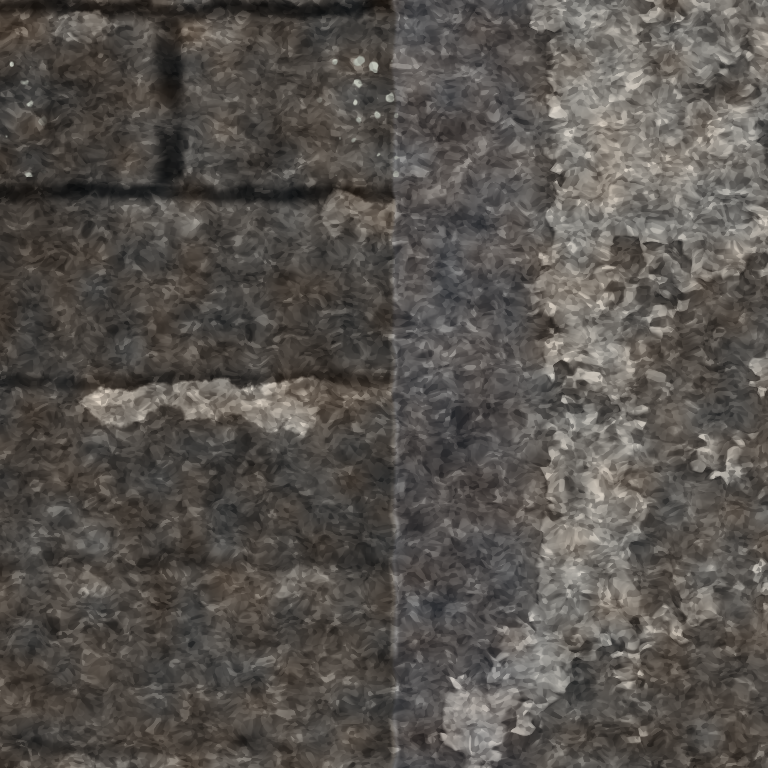
Reproduce this texture procedurally as a WebGL 1 fragment shader.

```glsl
precision highp float;
// Weathered stone wall: dark coursed blocks on the left, a pale vertical seam,
// and a smoother face on the right that is crusted with pale lichen.
// Soft cellular flakes and fbm give the grain; ragged fbm masks give the crusts.
uniform vec2 u_resolution;

const float SEAM_X = 0.513;          // boundary between blocks and face
const float COURSE = 0.24;           // height of one course of blocks
const float FIRST_JOINT = 0.025;     // height of the lowest joint
const float UPRIGHT_X = 0.22;        // upright joint in the top course
const float FLAKE_FREQ = 72.0;       // grains across the canvas
const float SPOT_FREQ = 42.0;        // grid of white spots
const float BLOCK_TONE = 0.275;
const float FACE_TONE = 0.31;
const float MORTAR_TONE = 0.43;
const float LICHEN_TONE = 0.495;
const vec3 DARK_CAST = vec3(1.0, 0.935, 0.87);
const vec3 PALE_CAST = vec3(1.0, 0.967, 0.917);
const vec3 SPOT_COLOR = vec3(0.70, 0.71, 0.67);

float hash(vec2 p) {
  vec3 q = fract(p.xyx * 0.1031);
  q += dot(q, q.yzx + 33.33);
  return fract((q.x + q.y) * q.z);
}

float noise(vec2 p) {
  vec2 i = floor(p), f = fract(p);
  f = f * f * (3.0 - 2.0 * f);
  return mix(mix(hash(i), hash(i + vec2(1, 0)), f.x),
             mix(hash(i + vec2(0, 1)), hash(i + vec2(1, 1)), f.x), f.y);
}

float fbm(vec2 p) {
  float sum = 0.0, amp = 0.52;
  for (int i = 0; i < 5; i++) {
    sum += amp * noise(p);
    p = mat2(1.6, 1.2, -1.2, 1.6) * p + 17.3;
    amp *= 0.5;
  }
  return sum;
}

// Random tone per cell, blended softly across cell borders.
float flakes(vec2 p) {
  vec2 cell = floor(p);
  float sum = 0.0, total = 0.0;
  for (int y = -1; y <= 1; y++)
    for (int x = -1; x <= 1; x++) {
      vec2 id = cell + vec2(x, y);
      vec2 d = id + vec2(hash(id + 3.1), hash(id + 71.7)) - p;
      float w = exp(-12.0 * dot(d, d));
      sum += w * hash(id + 31.9);
      total += w;
    }
  return sum / total;
}

// Lichen thickens to the upper right and again near the lower edge.
float lichenMask(vec2 p, float rough) {
  float high = smoothstep(0.5, 0.75, p.y);
  float low = 1.0 - smoothstep(0.1, 0.28, p.y);
  float zone = max(smoothstep(0.64, 0.74, p.x), low * smoothstep(0.53, 0.62, p.x));
  float bias = mix(-0.4, -0.06 + 0.15 * high + 0.06 * low, zone);
  return smoothstep(0.49, 0.535, fbm(p * vec2(7.0, 5.5) + 4.7) + bias + rough);
}

// Small round white growths, clustered at two sides of the top course.
float whiteSpots(vec2 p) {
  float side = abs(abs(p.x - 0.235) - 0.235);
  float gate = (1.0 - smoothstep(0.03, 0.07, side)) * step(0.77, p.y) * step(p.y, 0.93);
  vec2 id = floor(p * SPOT_FREQ);
  vec2 center = 0.3 + 0.4 * vec2(hash(id + 5.3), hash(id + 19.1));
  float radius = 0.3 * hash(id + 47.0) * step(0.6, hash(id + 8.8));
  float d = length(fract(p * SPOT_FREQ) - center) + 0.2 * (noise(p * 190.0) - 0.5);
  return gate * (1.0 - smoothstep(radius - 0.09, radius + 0.05, d)) * step(0.01, radius);
}

void main() {
  vec2 p = gl_FragCoord.xy / u_resolution;
  vec2 warp = vec2(noise(p * 45.0), noise(p * 45.0 + 60.0)) - 0.5;
  vec2 q = (p + 0.012 * warp) * vec2(1.0, 1.3);
  float coarse = flakes(q * FLAKE_FREQ);
  float fine = flakes(q * FLAKE_FREQ * 2.1 + 11.0);
  float ragged = fbm(p * 28.0) - 0.5;
  float broad = fbm(p * 4.0 + 9.0) - 0.5;
  float left = 1.0 - smoothstep(-0.003, 0.003, p.x - SEAM_X + 0.006 * warp.x);
  float tone = mix(FACE_TONE + 0.03 * smoothstep(0.66, 0.74, p.x), BLOCK_TONE, left);
  tone *= 1.0 + 0.5 * broad;

  // Joints: dark gaps, earthy bands and broken pale mortar beneath them.
  float k = floor((p.y + 0.02 - FIRST_JOINT) / COURSE + 0.5);
  float d = p.y - FIRST_JOINT - COURSE * k + 0.012 * (noise(vec2(p.x * 12.0, k)) - 0.5);
  float gap = 1.0 - smoothstep(0.003, 0.016, abs(d - 0.004 + 0.015 * ragged));
  gap *= mix(0.2, 0.6, smoothstep(1.0, 3.0, k));
  float upright = 1.0 - smoothstep(0.008, 0.026, abs(p.x - UPRIGHT_X + 0.03 * ragged));
  upright *= smoothstep(0.745, 0.77, p.y) * smoothstep(0.25, 0.5, noise(p * vec2(6.0, 19.0)));
  tone *= 1.0 - left * max(gap, 0.6 * upright);
  float below = d + 0.024;
  float earth = exp(-below * below * 1400.0) * smoothstep(0.35, 0.7, noise(vec2(p.x * 8.0, k * 4.3)));
  tone += 0.075 * left * earth;
  float mainBand = (1.0 - smoothstep(0.2, 0.9, abs(k - 2.0))) * (1.0 - smoothstep(0.38, 0.42, p.x));
  float cover = noise(vec2(p.x * 11.0 + k * 3.7, k * 5.3)) + 0.5 * mainBand;
  float halfWidth = 0.034 * smoothstep(0.62, 0.98, cover) - 0.007;
  float mortar = left * smoothstep(-0.003, 0.003, halfWidth - abs(below + 0.045 * ragged));
  tone = mix(tone, MORTAR_TONE + 0.1 * mainBand, mortar);

  // Lichen crust and the shadow along its lower rim.
  float rough = 0.09 * (coarse - 0.5);
  float lichen = lichenMask(p, rough) * (1.0 - left);
  float rim = max(lichenMask(p + vec2(0.003, 0.008), rough) - lichen, 0.0) * (1.0 - left);
  tone = mix(tone * (1.0 - 0.3 * rim), LICHEN_TONE * (1.0 + 0.25 * broad), lichen);

  // Broken pale seam with a shaded flank.
  float seamD = p.x - SEAM_X + 0.006 * warp.x;
  tone *= 1.0 - 0.16 * left * smoothstep(-0.06, 0.0, seamD);
  float seam = 1.0 - smoothstep(0.002, 0.007, abs(seamD));
  tone += 0.13 * seam * smoothstep(0.2, 0.75, noise(p * vec2(20.0, 38.0)));

  // Grain, pale flecks and a faint drift of hue.
  tone *= 1.0 + 0.42 * (coarse - 0.5) + 0.42 * (fine - 0.5) + 0.65 * ragged;
  tone += 0.07 * smoothstep(0.76, 0.95, coarse) * smoothstep(0.3, 0.7, fine);
  vec3 color = tone * mix(DARK_CAST, PALE_CAST, smoothstep(0.2, 0.6, tone));
  float cool = (1.0 - left) * (1.0 - smoothstep(0.64, 0.74, p.x));
  color += vec3(-0.008, 0.0, 0.018) * cool;
  color += vec3(0.03, 0.0, -0.025) * (noise(p * 24.0 + 40.0) - 0.5 + 0.4 * left * earth);
  color = mix(color, SPOT_COLOR * (0.8 + 0.3 * fine), whiteSpots(p));
  gl_FragColor = vec4(clamp(color, 0.0, 1.0), 1.0);
}
```
